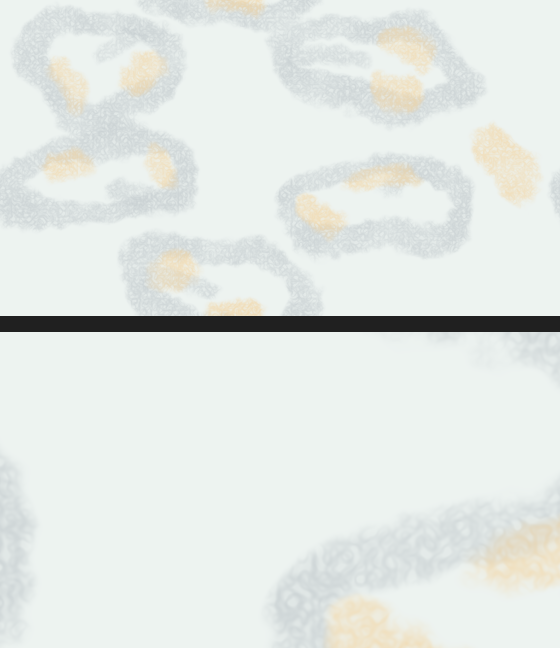
Top: the whole. Bottom: its middle third, enlarged.
Give the GLSL for this pattern, as a WebGL 1 fragment shader.

```glsl
precision highp float;
// Tiling sprayed loops of pale grey mesh with soft amber patches on a mint-white ground.

uniform vec2 u_resolution;

#define GROUND vec3(0.928, 0.951, 0.941)
#define GREY_INK vec3(0.775, 0.805, 0.815)
#define AMBER_INK vec3(0.948, 0.835, 0.640)
#define LOOP_COUNT 5
#define BAND_HALF_WIDTH 0.041
#define PATCH_HALF_WIDTH 0.045
#define FEATHER 0.016
#define WARP 0.085
#define WOBBLE 0.020
#define GRAIN_CELLS vec2(96.0, 54.0)
#define INK_DENSITY 0.74

const vec2 TILE = vec2(16.0 / 9.0, 1.0);

float hash(vec2 cell) {
  vec3 h = fract(cell.xyx * 0.1031);
  h += dot(h, h.yzx + 33.33);
  return fract((h.x + h.y) * h.z);
}

// Contribution of one lattice corner; the half-cell offset keeps the wrap exact.
float corner(vec2 cell, vec2 offset, vec2 period) {
  vec2 wrapped = floor(mod(cell + 0.5, period));
  float angle = 6.2832 * hash(wrapped + 7.0);
  return dot(vec2(cos(angle), sin(angle)), offset);
}

// Gradient noise that repeats once per tile, with a whole number of cells.
float noise(vec2 uv, vec2 period) {
  vec2 p = uv * period;
  vec2 c = floor(p);
  vec2 f = p - c;
  vec2 w = f * f * f * (f * (f * 6.0 - 15.0) + 10.0);
  vec2 e = vec2(1.0, 0.0);
  float low = mix(corner(c, f, period), corner(c + e, f - e, period), w.x);
  float high = mix(corner(c + e.yx, f - e.yx, period), corner(c + 1.0, f - 1.0, period), w.x);
  return mix(low, high, w.y);
}

// Thin ridges along the zero lines of the noise form a mesh.
float mesh(vec2 uv, vec2 period) {
  return 1.0 - smoothstep(0.0, 0.36, abs(noise(uv, period)));
}

float ellipseDistance(vec2 q, vec2 radii) {
  float k = length(q / radii);
  return k * (k - 1.0) / max(length(q / (radii * radii)), 0.0001);
}

float capsuleDistance(vec2 q, vec2 a, vec2 b) {
  vec2 d = b - a;
  return length(q - a - d * clamp(dot(q - a, d) / dot(d, d), 0.0, 1.0));
}

float stroke(float dist, float halfWidth) {
  return 1.0 - smoothstep(-FEATHER, FEATHER, dist - halfWidth);
}

// Shortest offset on the repeating tile, in canvas heights.
vec2 wrapOffset(vec2 uv, vec2 center) {
  return (fract(uv - center + 0.5) - 0.5) * TILE;
}

vec2 direction(float angle) {
  return vec2(cos(angle), sin(angle));
}

void main() {
  vec2 uv = gl_FragCoord.xy / u_resolution;

  // Hand-drawn irregularity: broad bends plus a ragged rim.
  vec2 bend = WARP * vec2(noise(uv, vec2(7.0, 4.0)), noise(uv + 0.37, vec2(7.0, 4.0)));
  bend += WOBBLE * vec2(noise(uv, vec2(48.0, 27.0)), noise(uv + 0.61, vec2(48.0, 27.0)));

  float grey = 0.0;
  float amber = 0.0;
  for (int i = 0; i < LOOP_COUNT; i++) {
    float id = float(i);
    float col = mod(id, 2.0);
    float row = floor(id / 2.0);
    vec2 center = vec2(0.18 + 0.49 * col + 0.11 * row * (row - 1.0),
                       0.79 - 0.355 * row - 0.08 * col * row);
    vec2 radii = mix(vec2(0.225, 0.155), vec2(0.305, 0.115), fract(0.85 * id));
    vec2 q = wrapOffset(uv, center) + bend;
    q.y += 0.12 * q.x * sin(id * 2.0);

    // Closed band with one spur reaching inward.
    grey += stroke(abs(ellipseDistance(q, radii)), BAND_HALF_WIDTH);
    vec2 spur = direction(1.0 + id * 2.1) * radii;
    grey += 0.7 * stroke(capsuleDistance(q, spur * 0.25, spur * 0.8), 0.033);

    // Two amber patches following the inner rim.
    for (int j = 0; j < 2; j++) {
      float angle = -2.5 + 2.2 * float(j) + 1.3 * id;
      vec2 a = direction(angle - 0.35) * radii * 0.68;
      vec2 b = direction(angle + 0.35) * radii * 0.68;
      amber += stroke(capsuleDistance(q, a, b), PATCH_HALF_WIDTH);
    }
  }

  // One free amber patch between the loops.
  vec2 loose = wrapOffset(uv, vec2(0.91, 0.49)) + bend;
  amber += 1.1 * stroke(capsuleDistance(loose, vec2(-0.05, 0.05), vec2(0.05, -0.05)), 0.07);

  // Airy grain and cloudy pressure modulate the deposited ink.
  float grain = 0.5 * (mesh(uv, GRAIN_CELLS) + mesh(uv + 0.23, GRAIN_CELLS * 1.5));
  float pressure = 1.0 + 0.7 * noise(uv + 0.15, vec2(16.0, 9.0));
  float density = INK_DENSITY * pressure * mix(0.4, 1.55, grain);

  vec3 color = mix(GROUND, GREY_INK, 1.0 - exp(-density * grey));
  color = mix(color, AMBER_INK, 1.0 - exp(-density * 0.8 * amber));
  gl_FragColor = vec4(color, 1.0);
}
```
